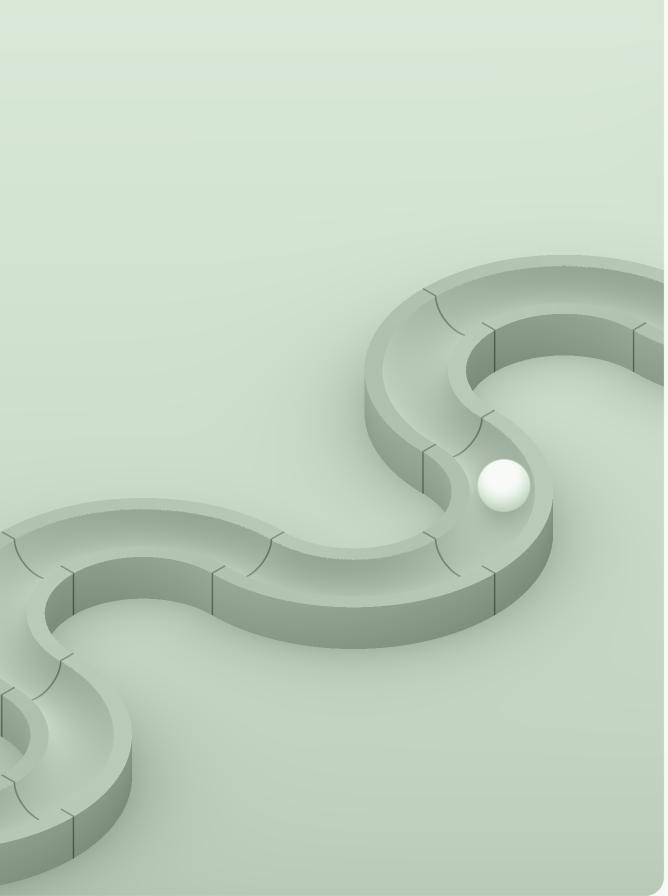
Give the GLSL for this background, as a Shadertoy shader.

```glsl
// Arc-local position on the serpentine's ground plane
vec2 arcSpace(vec2 p) {
    vec2 q = (p - vec2(0.6296, 0.587)) * vec2(1.0, 1.732);
    float along = (q.x + q.y) * 0.7071;
    float across = (q.y - q.x) * 0.7071;
    along = mod(along + (across > 0.0 ? 0.3324 : 0.0), 0.6648) - 0.3324;
    return vec2(along, across);
}

float trackOffset(vec2 arc) {
    return length(arc) - 0.1662;
}

// Depth below the rim: ground, flat rim, or rounded channel
float depthAt(vec2 p) {
    float s = abs(trackOffset(arcSpace(p)));
    if (s > 0.0566) return 0.047;
    if (s > 0.0365) return 0.0;
    float x = s / 0.0365;
    return 0.026 * sqrt(max(0.0, 1.0 - x * x));
}

// Depth at which the slanted view ray meets the surface
float traceDepth(vec2 p) {
    float stepSize = 0.047 / 40.0;
    float t = 0.0;
    for (int i = 0; i < 40; i++) {
        if (t >= depthAt(p + vec2(0.0, t))) break;
        t += stepSize;
    }
    float near = max(0.0, t - stepSize);
    float far = t;
    for (int i = 0; i < 5; i++) {
        float middle = 0.5 * (near + far);
        if (middle >= depthAt(p + vec2(0.0, middle))) far = middle;
        else near = middle;
    }
    return far;
}

float groundLight(vec2 p) {
    float gap = abs(trackOffset(arcSpace(p + vec2(0.0, 0.047)))) - 0.0566;
    float light = 0.72 + 0.13 * pow(clamp(p.y, 0.0, 1.0), 0.6);
    return light - 0.13 * exp(-max(gap, 0.0) / 0.045);
}

float trackLight(vec2 p, vec2 arc, float t) {
    float s = trackOffset(arc);
    vec2 dir = arc / max(length(arc), 0.0001);
    vec2 outward = vec2(dir.x - dir.y, dir.x + dir.y) * 0.7071;
    float light;
    if (abs(s) < 0.0365) {
        vec2 slope = -outward * s / 0.0365;
        light = 0.72 + dot(slope, vec2(0.03, 0.13));
        vec2 shade = (p - vec2(0.5585, 0.442)) / 0.03;
        light -= 0.12 * exp(-dot(shade, shade));
    } else if (t > 0.0005 && abs(s) > 0.047) {
        light = 0.57 - 0.04 * outward.x * sign(s) - 0.05 * t / 0.047;
    } else {
        light = 0.71 + 0.02 * outward.x * sign(s);
    }
    // Joints between the quarter arcs
    float joint = min(abs(arc.x), abs(arc.y));
    return light - 0.22 * (1.0 - smoothstep(0.0005, 0.0018, joint));
}

vec3 tone(float light) {
    float tint = clamp((1.0 - light) * 6.0, 0.0, 1.0);
    return light + vec3(0.0, 0.063, -0.006) * tint;
}

vec3 scene(vec2 p, float aspect, float pixel) {
    float t = traceDepth(p);
    vec2 arc = arcSpace(p + vec2(0.0, t));
    bool onGround = abs(trackOffset(arc)) > 0.0566;
    float light = onGround ? groundLight(p) : trackLight(p, arc, t);

    // Ball
    vec2 n = (p - vec2(0.5625, 0.458)) / 0.0293;
    float ballLight = 0.97 - 0.22 * smoothstep(0.5, 1.5, length(n - vec2(-0.1, 0.4)));
    float edge = (length(n) - 1.0) * 0.0293;
    light = mix(light, ballLight, 1.0 - smoothstep(-pixel, pixel, edge) );

    // Pale margin beyond the rounded lower right corner
    vec2 corner = vec2(p.x - aspect + 0.0255, 0.021 - p.y);
    float card = length(max(corner, 0.0)) - 0.021;
    light = mix(light, 0.965, smoothstep(-0.5 * pixel, 0.5 * pixel, card));
    return tone(light);
}

void mainImage(out vec4 fragColor, in vec2 fragCoord) {
    float aspect = iResolution.x / iResolution.y;
    float pixel = 1.0 / iResolution.y;
    vec3 color = vec3(0.0);
    for (int i = 0; i < 4; i++) {
        vec2 jitter = vec2(i % 2, i / 2) * 0.5 - 0.25;
        color += scene((fragCoord + jitter) * pixel, aspect, pixel);
    }
    fragColor = vec4(color * 0.25, 1.0);
}
```
